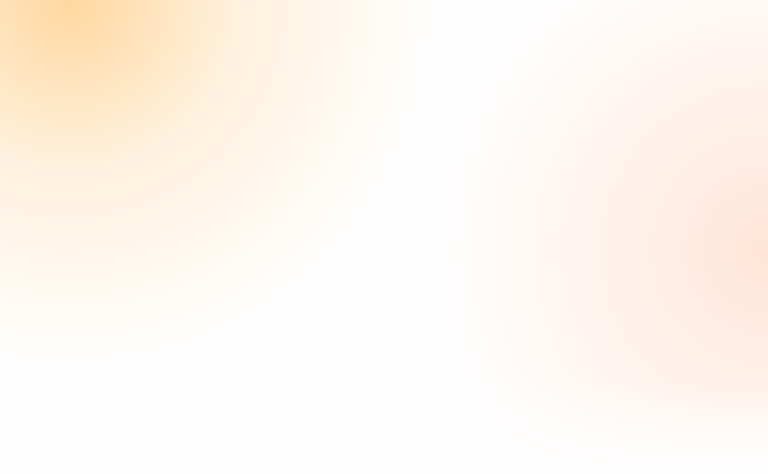
Reproduce this background procedurally as a Shadertoy shader.

```glsl
// Piecewise-linear falloff: steep core, gentle outer halo
float glow(vec2 p, vec2 center, float radius, float kneeAt, float kneeLevel) {
    float d = length(p - center) / radius;
    float core = mix(1.0, kneeLevel, d / kneeAt);
    float halo = kneeLevel * (1.0 - d) / (1.0 - kneeAt);
    return d < kneeAt ? core : max(halo, 0.0);
}

void mainImage(out vec4 fragColor, in vec2 fragCoord) {
    // Height is one unit, so the glows stay circular
    vec2 p = fragCoord / iResolution.y;
    float aspect = iResolution.x / iResolution.y;

    vec3 white = vec3(1.0, 0.998, 0.997);
    vec3 amber = vec3(1.0, 0.845, 0.625);
    vec3 peach = vec3(1.0, 0.895, 0.842);

    // Amber light on the top edge
    float amberGlow = glow(p, vec2(0.091 * aspect, 1.0), 0.775, 0.45, 0.355);

    // Peach light on the right edge, fading toward the floor
    float peachGlow = glow(p, vec2(aspect, 0.473), 0.71, 0.5, 0.44);
    peachGlow *= clamp(p.y / 0.2, 0.0, 1.0);

    vec3 color = mix(white, peach, peachGlow);
    color = mix(color, amber, amberGlow);
    fragColor = vec4(color, 1.0);
}
```
